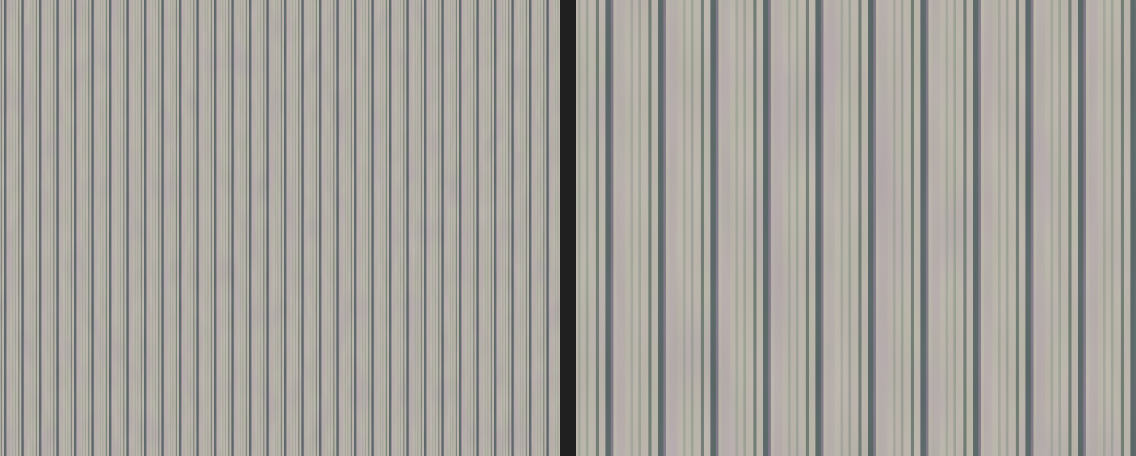
Left, the full canvas; right, a detail of the centre.
Write a WebGL 2 fragment shader that draws this pattern.

```glsl
#version 300 es
precision highp float;
uniform vec2 u_resolution;
out vec4 outColor;

// Unit gradient at a lattice point, wrapped to the period
vec2 gradient(vec2 cell, vec2 period) {
    cell = mod(cell, period);
    vec3 p = fract(cell.xyx * vec3(0.1031, 0.1030, 0.0973));
    p += dot(p, p.yzx + 33.33);
    float angle = 6.28318 * fract((p.x + p.y) * p.z);
    return vec2(cos(angle), sin(angle));
}

// Gradient noise that tiles over the unit square
float tiledNoise(vec2 uv, vec2 period) {
    vec2 p = uv * period;
    vec2 i = floor(p), f = fract(p);
    vec2 s = f * f * f * (f * (f * 6.0 - 15.0) + 10.0);
    vec2 e = vec2(1.0, 0.0);
    float low = mix(dot(gradient(i, period), f),
                    dot(gradient(i + e.xy, period), f - e.xy), s.x);
    float high = mix(dot(gradient(i + e.yx, period), f - e.yx),
                     dot(gradient(i + e.xx, period), f - e.xx), s.x);
    return mix(low, high, s.y);
}

// Box-filtered coverage of a vertical line within one repeat
float stripe(float x, float center, float width, float pixel) {
    float d = fract(x - center + 0.5) - 0.5;
    float right = min(d + 0.5 * pixel, 0.5 * width);
    float left = max(d - 0.5 * pixel, -0.5 * width);
    return clamp((right - left) / pixel, 0.0, 1.0);
}

void main() {
    const float REPEATS = 32.0;
    const vec3 LINEN = vec3(0.73, 0.71, 0.67);
    const vec3 ROSE = vec3(0.70, 0.66, 0.67);
    const vec3 SAGE = vec3(0.60, 0.62, 0.58);
    const vec3 MOSS = vec3(0.45, 0.49, 0.46);
    const vec3 MAUVE = vec3(0.51, 0.48, 0.53);
    const vec3 SLATE = vec3(0.36, 0.41, 0.41);

    vec2 uv = gl_FragCoord.xy / u_resolution;
    float x = uv.x * REPEATS;
    float pixel = REPEATS / u_resolution.x;

    // Ground with soft rose patches and a rose band in each repeat
    float patches = tiledNoise(uv, vec2(32.0, 11.0));
    float fibre = tiledNoise(uv, vec2(128.0, 14.0));
    vec3 color = mix(LINEN, ROSE, smoothstep(0.0, 0.5, patches + 0.4 * fibre) * 0.6);
    color = mix(color, ROSE, 0.55 * stripe(x, 0.52, 0.16, pixel));

    // Faint hairlines
    color = mix(color, SAGE, 0.65 * stripe(x, 0.73, 0.05, pixel));
    color = mix(color, SAGE, 0.85 * stripe(x, 0.88, 0.05, pixel));

    // Thin companion line
    color = mix(color, MOSS, stripe(x, 0.075, 0.06, pixel));

    // Main line with a mauve edge
    color = mix(color, MAUVE, stripe(x, 0.305, 0.15, pixel));
    color = mix(color, SLATE, stripe(x, 0.28, 0.10, pixel));

    // Slight uneven dye along the threads
    float dye = tiledNoise(uv, vec2(96.0, 20.0));
    color += 0.025 * fibre + vec3(0.012, -0.008, 0.016) * dye;
    outColor = vec4(clamp(color, 0.0, 1.0), 1.0);
}
```
